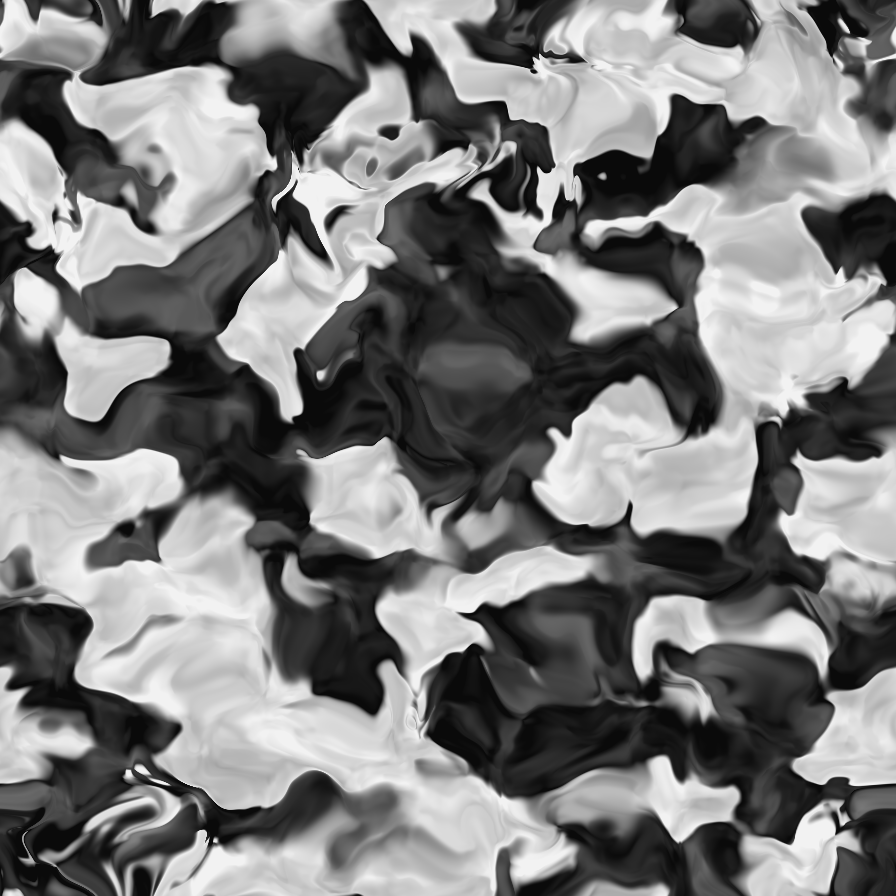
A Shadertoy shader for this texture:

```glsl
// Tiling black and white marbled blobs with folded, wispy edges.

vec4 hash(vec2 p) {
    vec4 h = fract(p.xyxy * vec4(0.1031, 0.1030, 0.0973, 0.1099));
    h += dot(h, h.wzxy + 33.33);
    return fract((h.xxyz + h.yzzw) * h.zywx);
}

// Smooth cellular noise: two blended random values in -1..1, wrapping after count cells.
vec2 cells(vec2 uv, vec2 count, float seed) {
    vec2 p = uv * count;
    vec2 home = floor(p);
    vec3 sum = vec3(0.0, 0.0, 0.001);
    for (int y = -1; y <= 1; y++) {
        for (int x = -1; x <= 1; x++) {
            vec2 cell = home + vec2(x, y);
            vec4 h = hash(floor(mod(cell + 0.5, count)) + seed);
            vec2 d = cell + 0.15 + 0.7 * h.xy - p;
            float weight = pow(max(0.0, 1.0 - dot(d, d) / 1.3), 4.0);
            sum += weight * vec3(2.0 * h.zw - 1.0, 1.0);
        }
    }
    return sum.xy / sum.z;
}

void mainImage(out vec4 fragColor, in vec2 fragCoord) {
    vec2 uv = fragCoord / iResolution.xy;

    // Folding: broad bends everywhere, tight curls only in the busy zones.
    float busy = smoothstep(-0.15, 0.65, cells(uv, vec2(7.0), 11.0).x);
    vec2 bent = uv + vec2(0.042, 0.03) * cells(uv, vec2(13.0, 14.0), 37.0);
    bent += 0.013 * cells(bent, vec2(28.0, 26.0), 71.0);
    vec2 curled = bent + (0.004 + 0.016 * busy) * cells(bent, vec2(40.0, 36.0), 113.0);

    // Layers of shape, from large to small.
    vec2 body = cells(curled, vec2(11.0, 16.0), 151.0);
    vec2 lumps = cells(curled, vec2(24.0, 30.0), 193.0);
    vec2 wisps = cells(curled, vec2(52.0, 44.0), 239.0);
    vec2 mottle = cells(curled, vec2(80.0, 92.0), 331.0);
    float streaks = cells(curled, vec2(20.0, 64.0), 281.0).x;
    float height = body.x + 0.33 * lumps.x + (0.06 + 0.42 * busy) * wisps.x;
    height += 0.12 * busy * mottle.x - 0.06;

    // Mostly crisp borders that melt into shadow here and there.
    float softness = mix(0.13, 0.55, smoothstep(0.1, 0.75, body.y));
    float light = smoothstep(-softness, softness, height);

    // Shading inside the two tones: black rims, cloudy cores, streaked highlights.
    float rim = smoothstep(-0.5, -0.15, height);
    float cloud = smoothstep(0.0, 0.8, lumps.y - 0.5 * body.y);
    float dark = 0.13 + 0.07 * lumps.y + 0.05 * streaks - 0.05 * rim;
    dark += 0.16 * cloud + (0.03 + 0.09 * busy) * wisps.y + 0.04 * mottle.y;
    float bright = 0.81 + 0.08 * lumps.y + 0.07 * streaks;
    bright += (0.04 + 0.12 * busy) * wisps.y + 0.04 * mottle.y;
    bright += 0.07 * (1.0 - smoothstep(0.15, 0.7, height));

    float grey = mix(max(dark, 0.04), min(bright, 0.95), light);
    fragColor = vec4(vec3(grey), 1.0);
}
```
